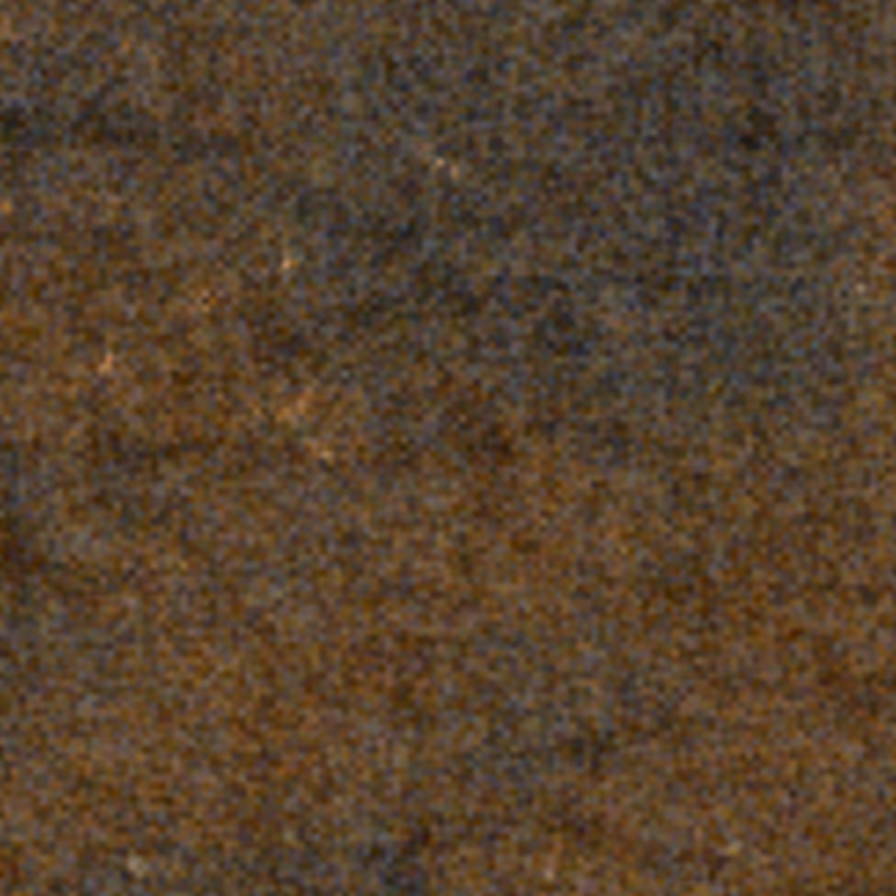
Give the GLSL for this texture, as a WebGL 1 fragment shader.

```glsl
precision highp float;
// Weathered rusty brown surface: broad warm and cool stains from layered
// value noise, soft coloured grain in several channels, faint dark streaks,
// and a few scattered slanted ochre flecks and pale specks.
uniform vec2 u_resolution;

float hash(vec2 p) {
  return fract(sin(dot(p, vec2(127.1, 311.7))) * 43758.5453);
}

float noise(vec2 p) {
  vec2 cell = floor(p), f = fract(p);
  f = f * f * (3.0 - 2.0 * f);
  float low = mix(hash(cell), hash(cell + vec2(1.0, 0.0)), f.x);
  float high = mix(hash(cell + vec2(0.0, 1.0)), hash(cell + 1.0), f.x);
  return mix(low, high, f.y);
}

float fbm(vec2 p) {
  float sum = 0.0, weight = 0.5;
  for (int i = 0; i < 4; i++) {
    sum += weight * noise(p);
    p = mat2(0.8, 0.6, -0.6, 0.8) * p * 2.1 + 17.3;
    weight *= 0.5;
  }
  return sum / 0.9375;
}

// Two lattices at different angles hide the grid; centred on zero.
float grain(vec2 p, float seed) {
  vec2 turned = mat2(0.8, 0.6, -0.6, 0.8) * p;
  return noise(p * 122.0 + seed) + 0.8 * noise(turned * 104.0 + seed * 1.7) - 0.9;
}

// Soft slanted ellipses, at most one per cell of a jittered grid.
float flecks(vec2 p, float count, float share, vec2 size, float seed) {
  vec2 q = p * count, cell = floor(q);
  float sum = 0.0;
  for (int y = -1; y <= 1; y++) {
    for (int x = -1; x <= 1; x++) {
      vec2 id = cell + vec2(float(x), float(y)) + seed;
      vec2 centre = id - seed + vec2(hash(id + 3.1), hash(id + 7.7));
      float angle = mix(-0.7, 1.1, hash(id + 12.4));
      float c = cos(angle), s = sin(angle);
      vec2 d = mat2(c, -s, s, c) * (q - centre) / count;
      d /= size * mix(0.6, 1.4, hash(id + 21.9));
      float strength = step(hash(id), share) * mix(0.4, 1.0, hash(id + 33.2));
      sum += strength * exp(-dot(d, d));
    }
  }
  return sum;
}

void main() {
  vec2 p = gl_FragCoord.xy / min(u_resolution.x, u_resolution.y);

  // Broad stains, cooler and darker toward the upper right of centre
  vec2 coolOffset = (p - vec2(0.67, 0.87)) / vec2(0.25, 0.22);
  float cool = exp(-dot(coolOffset, coolOffset));
  float warm = smoothstep(0.22, 0.78, fbm(p * 4.5 + 5.2)) - 0.45 * cool;
  warm = clamp(warm + 0.12 * (0.5 - p.y), 0.0, 1.0);
  vec3 slateBrown = vec3(0.298, 0.252, 0.205);
  vec3 rustBrown = vec3(0.392, 0.280, 0.170);
  vec3 color = mix(slateBrown, rustBrown, warm);
  color += 0.08 * (fbm(p * 13.0 + 31.0) - 0.5);

  // Faint dark streaks, both level and upright
  float level = smoothstep(0.68, 0.9, noise(p * vec2(9.0, 38.0) + 9.0));
  float upright = smoothstep(0.7, 0.9, noise(p * vec2(36.0, 8.0) + 51.0));
  color -= vec3(0.045, 0.038, 0.03) * (level + 0.8 * upright);

  // Grain: brightness, then orange against blue, then green against violet
  float light = grain(p, 2.0);
  color += 0.13 * light;
  color += vec3(0.065, 0.0, -0.125) * grain(p, 41.0);
  color += vec3(-0.025, 0.03, -0.015) * grain(p, 83.0);

  // Ochre smears and glints broken up by the grain, and pale specks
  float broken = clamp(0.75 + 0.8 * light, 0.0, 1.4);
  float smears = flecks(p, 5.0, 0.2, vec2(0.045, 0.018), 11.0);
  float glints = flecks(p, 8.0, 0.16, vec2(0.018, 0.008), 57.0);
  float specks = flecks(p, 7.0, 0.12, vec2(0.009, 0.007), 95.0);
  color += vec3(0.14, 0.07, 0.015) * smears * broken;
  color += vec3(0.25, 0.15, 0.05) * glints * broken;
  color += vec3(0.20, 0.22, 0.20) * specks;

  gl_FragColor = vec4(clamp(color, 0.0, 1.0), 1.0);
}
```
